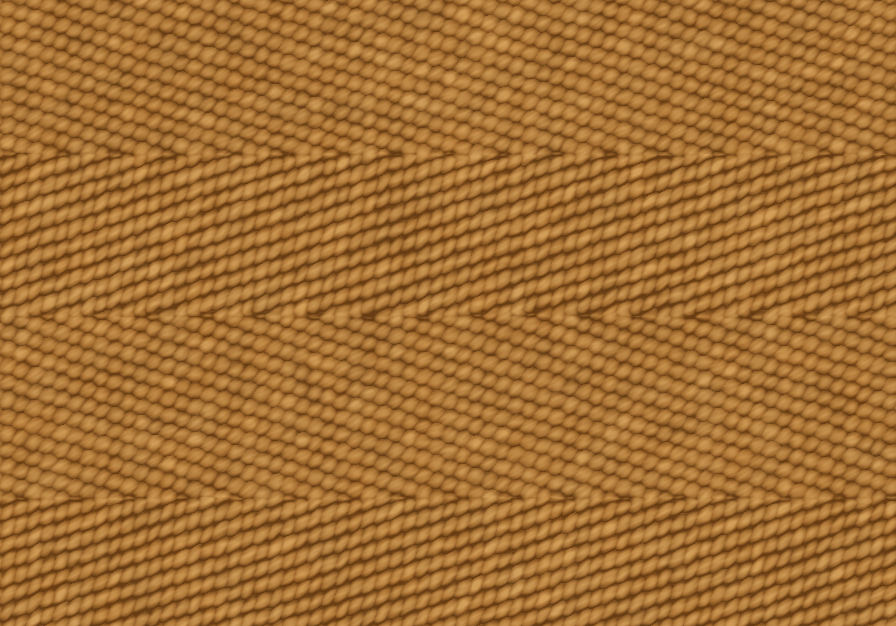
Reproduce this texture procedurally as a Shadertoy shader.

```glsl
#define STITCH 0.0214       // stitch spacing across, in canvas heights
#define ROW 0.0266          // spacing between diagonal ribs
#define SLOPE 0.305         // rise of the ribs
#define RISE_TWIST 0.54     // tilt of a stitch in a rising band
#define FALL_TWIST 0.14     // tilt of a stitch in a falling band
#define HALF_SIZE vec2(0.0156, 0.0123)
#define FIRST_SEAM 0.2045   // height of the lowest chevron seam
#define FALL_BAND 0.290     // height of a falling band
#define PERIOD 0.5485       // falling band plus rising band
#define SHADOW vec3(0.41, 0.24, 0.075)
#define OCHRE vec3(0.660, 0.445, 0.202)
#define HIGHLIGHT vec3(0.82, 0.62, 0.35)

float hash(vec2 p) {
    vec3 q = fract(vec3(p.xyx) * 0.1031);
    q += dot(q, q.yzx + 33.33);
    return fract((q.x + q.y) * q.z);
}

float cornerSlope(vec2 cell, vec2 offset) {
    float angle = 6.2832 * hash(cell);
    return dot(vec2(cos(angle), sin(angle)), offset);
}

float gradientNoise(vec2 p) {
    vec2 i = floor(p), f = fract(p), o = vec2(0.0, 1.0);
    vec2 u = f * f * f * (f * (f * 6.0 - 15.0) + 10.0);
    return mix(
        mix(cornerSlope(i, f), cornerSlope(i + o.yx, f - o.yx), u.x),
        mix(cornerSlope(i + o, f - o), cornerSlope(i + 1.0, f - 1.0), u.x), u.y);
}

// Rib phase (x), rib direction (y), band number (z), distance to a seam (w)
vec4 herringbone(float y) {
    float t = y - FIRST_SEAM;
    float cycle = floor(t / PERIOD);
    float m = t - cycle * PERIOD;
    float drift = cycle * (2.0 * FALL_BAND - PERIOD);
    float seam = min(min(m, PERIOD - m), abs(m - FALL_BAND));
    return m < FALL_BAND
        ? vec4(drift + m, 1.0, 2.0 * cycle, seam)
        : vec4(drift + 2.0 * FALL_BAND - m, -1.0, 2.0 * cycle + 1.0, seam);
}

// Overlapping stitches: height (x), vertical place on the stitch (y), tint (z)
vec3 weave(vec2 p, vec4 band, float lean) {
    vec3 top = vec3(-1.0, 0.0, 0.5);
    float twist = lean * (band.y > 0.0 ? FALL_TWIST : RISE_TWIST);
    float column = floor(p.x / STITCH);
    for (int n = -1; n <= 1; n++) {
        float i = column + float(n);
        float centre = (i + 0.5) * STITCH;
        float dx = p.x - centre;
        float phase = band.x + SLOPE * centre - band.y * twist * dx;
        float k = floor(phase / ROW + 0.5);
        vec2 d = vec2(dx, band.y * (phase - k * ROW));
        float tint = hash(vec2(i, k + 41.0 * band.z) + 200.0);
        d /= HALF_SIZE * (0.93 + 0.14 * tint);
        // The right end lies over the next stitch
        float height = 1.0 - dot(d, d) + 0.16 * d.x;
        if (height > top.x) top = vec3(height, d.y, tint);
    }
    return top;
}

void mainImage(out vec4 fragColor, in vec2 fragCoord) {
    vec2 uv = fragCoord / iResolution.y;

    // Uneven tension in the cloth
    vec2 p = uv;
    p += 0.004 * vec2(gradientNoise(uv * 5.0 + 7.0), gradientNoise(uv * 5.0 + 31.0));
    p += 0.0030 * vec2(gradientNoise(uv * 38.0 + 50.0), gradientNoise(uv * 38.0 + 90.0));

    // Stitches level out towards each seam
    vec4 band = herringbone(p.y);
    float lean = smoothstep(0.0, 0.011, band.w);
    vec3 stitch = weave(p, band, lean);

    // Dome shading lit from above, flatter in falling bands
    float tone = 0.10 + 0.77 * max(stitch.x, -0.12) + 0.12 * lean * stitch.y;
    tone += 0.08 * (stitch.z - 0.5);
    if (band.y > 0.0) tone = mix(tone, mix(0.49, tone, 0.82), lean);

    // Twisted fibres, bright flecks and broad wear
    float fibre = gradientNoise(vec2(p.x * 60.0, (p.y - 0.5 * p.x) * 150.0) + 300.0);
    tone += 0.24 * fibre;
    tone += 0.14 * smoothstep(0.88, 1.0, stitch.z) * smoothstep(0.5, 0.9, stitch.x);
    tone += 0.05 * gradientNoise(uv * 3.0 + 15.0) + 0.03 * gradientNoise(uv * 14.0 + 60.0);
    tone = clamp(tone, 0.0, 1.0);

    vec3 colour = mix(SHADOW, OCHRE, min(tone * 2.0, 1.0));
    colour = mix(colour, HIGHLIGHT, max(tone * 2.0 - 1.0, 0.0));
    colour += vec3(0.012, -0.004, -0.014) * gradientNoise(uv * 20.0 + 120.0);
    fragColor = vec4(colour, 1.0);
}
```
